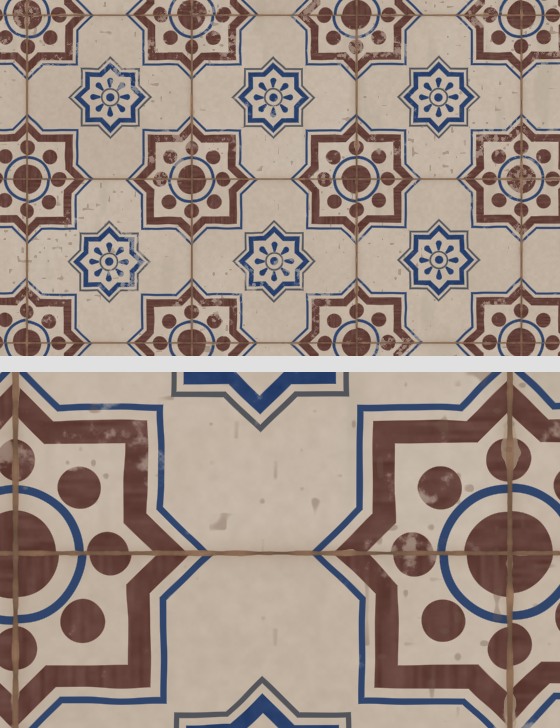
Top: the whole. Bottom: its middle third, enlarged.
Give the GLSL for this pattern, as a WebGL 1 fragment shader.

```glsl
precision highp float;

uniform vec2 u_resolution;

const vec2 TILE_COUNT = vec2(3.398, 2.173);
const vec2 GRID_SHIFT = vec2(0.164, 0.080);
const float EIGHTH_TURN = 0.785398;

const vec3 CREAM = vec3(0.755, 0.695, 0.632);
const vec3 BROWN = vec3(0.365, 0.235, 0.21);
const vec3 BLUE = vec3(0.145, 0.235, 0.40);
const vec3 SLATE = vec3(0.31, 0.32, 0.34);
const vec3 GROUT = vec3(0.47, 0.36, 0.28);

float hash(vec2 p) {
  vec3 h = fract(p.xyx * 0.1031);
  h += dot(h, h.yzx + 33.33);
  return fract((h.x + h.y) * h.z);
}

float noise(vec2 p) {
  vec2 i = floor(p);
  vec2 f = fract(p);
  vec2 w = f * f * (3.0 - 2.0 * f);
  return mix(mix(hash(i), hash(i + vec2(1.0, 0.0)), w.x),
             mix(hash(i + vec2(0.0, 1.0)), hash(i + 1.0), w.x), w.y);
}

float fbm(vec2 p) {
  float sum = 0.0;
  float gain = 0.5;
  for (int i = 0; i < 4; i++) {
    sum += gain * noise(p);
    p = p * 2.03 + 17.3;
    gain *= 0.5;
  }
  return sum / 0.9375;
}

float fill(float d, float aa) {
  return clamp(0.5 - d / aa, 0.0, 1.0);
}

float band(float d, float inner, float outer, float aa) {
  return fill(max(inner - d, d - outer), aa);
}

// Union of a square and a diamond
float starDistance(vec2 p, float halfSide, float reach) {
  p = abs(p);
  return min(max(p.x, p.y) - halfSide, (p.x + p.y - reach) * 0.7071);
}

// Folds the plane into one of eight sectors around +x
vec2 foldEight(vec2 p) {
  float a = mod(atan(p.y, p.x) + 0.5 * EIGHTH_TURN, EIGHTH_TURN) - 0.5 * EIGHTH_TURN;
  return length(p) * vec2(cos(a), sin(a));
}

float petalDistance(vec2 p) {
  float t = clamp((p.x - 0.066) / 0.036, 0.0, 1.0);
  return length(p - vec2(0.066 + 0.036 * t, 0.0)) - mix(0.007, 0.018, t);
}

// Brown star whose quarters meet at the tile corners
vec3 cornerStar(vec3 color, vec2 p, float ink, vec3 brown, float aa) {
  float star = starDistance(p, 0.226, 0.288);
  float r = length(p);
  float dots = length(foldEight(p) - vec2(0.192, 0.0)) - 0.044;
  float brownMask = max(band(star, 0.0, 0.046, aa), fill(min(dots, r - 0.088), aa));
  float blueMask = max(band(star, 0.066, 0.079, aa), band(r, 0.125, 0.142, aa));
  color = mix(color, brown, brownMask * ink);
  return mix(color, BLUE, blueMask * ink * 0.95);
}

// Blue star with a flower at the tile center
vec3 centerStar(vec3 color, vec2 p, float ink, vec3 blue, float aa) {
  float star = starDistance(p, 0.174, 0.246);
  float r = length(p);
  float slateMask = max(band(star, -0.006, 0.005, aa), band(r, 0.047, 0.057, aa));
  float flower = min(petalDistance(foldEight(p)), r - 0.025);
  float blueMask = max(band(star, -0.049, -0.021, aa), fill(flower, aa));
  color = mix(color, SLATE, slateMask * ink);
  return mix(color, blue, blueMask * ink);
}

void main() {
  vec2 q = gl_FragCoord.xy / u_resolution * TILE_COUNT - GRID_SHIFT;
  float aa = 1.3 * TILE_COUNT.y / u_resolution.y;
  vec2 id = floor(q) + 7.0;
  vec2 local = fract(q) - 0.5;
  float seed = hash(id);

  // Slight misprint and hand-drawn wobble of each tile
  vec2 jitter = (vec2(seed, hash(id + 31.7)) - 0.5) * 0.012;
  vec2 wobble = (vec2(noise(q * 14.0 + 40.0), noise(q * 14.0 + 90.0)) - 0.5) * 0.005;
  vec2 p = local + jitter + wobble;

  // Glaze tint, mottling and pale vertical stains
  float cloud = fbm(q * 2.6 + 50.0);
  float grain = fbm(q * 45.0 + 80.0);
  vec3 color = CREAM + (seed - 0.5) * vec3(0.018, 0.022, 0.026);
  color += (cloud - 0.5) * vec3(0.05, 0.065, 0.07) + (grain - 0.5) * 0.045;
  float stain = smoothstep(0.62, 0.78, fbm(q * vec2(7.0, 2.2) + 25.0));
  color = mix(color, vec3(0.70, 0.65, 0.58), stain * 0.45);

  // Brushed pigment with worn patches
  vec2 brush = mix(vec2(110.0, 12.0), vec2(12.0, 110.0), step(0.5, seed));
  float streak = noise(q * brush + 60.0);
  float wear = smoothstep(0.60, 0.74, fbm(q * 5.0 + 13.0) + 0.35 * (grain - 0.5));
  float ink = 0.97 - 0.55 * wear * smoothstep(0.35, 0.6, grain);
  vec3 brown = BROWN + (streak - 0.4) * 0.07 + (grain - 0.5) * 0.06;
  vec3 blue = BLUE + (grain - 0.5) * 0.08;
  color = cornerStar(color, 0.5 - abs(p), ink, brown, aa);
  color = centerStar(color, p, ink, blue, aa);

  // Uneven grout, soiled rims and chipped edges
  vec2 edge = 0.5 - abs(local);
  float seam = min(edge.x, edge.y + 0.0015);
  float rough = fbm(q * 24.0 + 70.0);
  float chip = smoothstep(0.60, 0.8, fbm(q * 9.0 + 35.0)) * 0.014;
  color = mix(color, color * vec3(0.84, 0.79, 0.74), 0.7 * exp(-seam * 75.0));
  color = mix(color, vec3(0.66, 0.58, 0.49), 0.7 * fill(seam - 0.003 - chip * rough * 1.6, aa));
  vec3 joint = GROUT * (0.7 + 0.6 * rough);
  color = mix(color, joint, 0.9 * fill(seam - 0.003 - 0.006 * rough, aa));

  // Small dark specks
  float speck = smoothstep(0.80, 0.90, noise(q * 38.0 + 21.0) * (0.65 + 0.5 * cloud));
  color = mix(color, vec3(0.43, 0.34, 0.28), speck * 0.35);
  gl_FragColor = vec4(clamp(color, 0.0, 1.0), 1.0);
}
```
